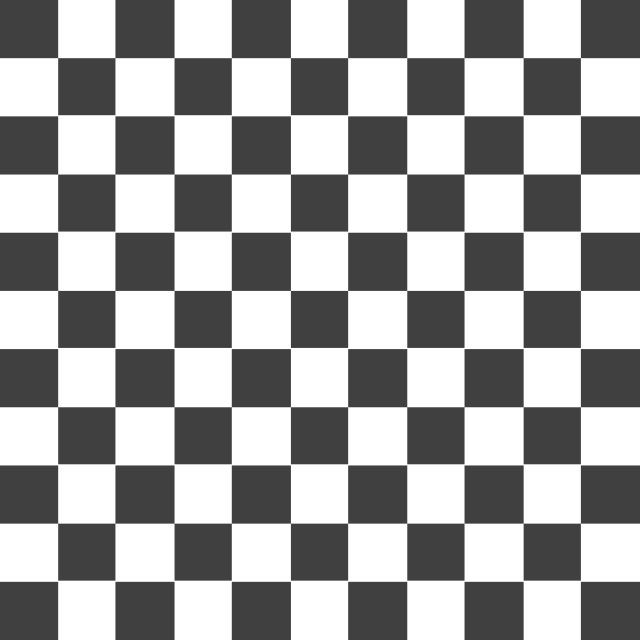
Give the GLSL for this pattern, as a WebGL 1 fragment shader.

```glsl
precision highp float;

uniform vec2 u_resolution;

// Antialiased coverage of a rectangle repeated every two cells.
float repeatedRect(vec2 p, vec2 center, vec2 halfSize, vec2 pixel) {
  vec2 d = abs(mod(p - center + 1.0, 2.0) - 1.0) - halfSize;
  vec2 coverage = clamp(0.5 - d / pixel, 0.0, 1.0);
  return coverage.x * coverage.y;
}

void main() {
  // Eleven cells each way, counted from the top left.
  vec2 uv = gl_FragCoord.xy / u_resolution;
  vec2 cell = 11.0 * vec2(uv.x, 1.0 - uv.y);
  vec2 pixel = 11.0 / u_resolution;

  // Even squares are slightly wide; odd ones stop short, leaving a hairline.
  float evenSquares = repeatedRect(cell, vec2(0.492, 0.5), vec2(0.508, 0.5), pixel);
  float oddSquares = repeatedRect(cell, vec2(1.492, 1.49), vec2(0.492, 0.49), pixel);
  float dark = min(evenSquares + oddSquares, 1.0);

  gl_FragColor = vec4(mix(vec3(1.0), vec3(0.25), dark), 1.0);
}
```
